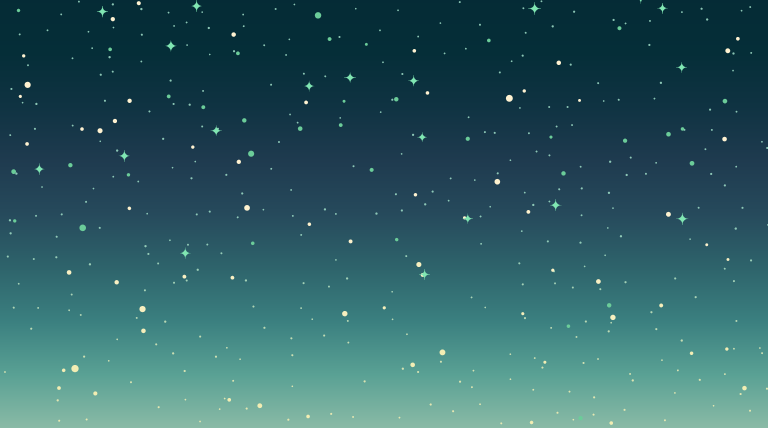
This background is drawn by a Shadertoy shader. Its source:

```glsl
const vec3 MINT = vec3(0.42, 0.80, 0.60);
const vec3 CREAM = vec3(1.00, 0.95, 0.82);
const vec3 PALE_GOLD = vec3(0.95, 0.93, 0.70);
const vec3 DUST_COLOR = vec3(0.60, 0.84, 0.76);
const vec3 SPARKLE_COLOR = vec3(0.50, 0.90, 0.70);

// Lengths are fractions of the canvas height
const float DUST_CELL = 0.060, DUST_RADIUS = 0.0022, DUST_DENSITY = 0.62;
const float DOT_CELL = 0.105, DOT_RADIUS = 0.0044, DOT_DENSITY = 0.50;
const float ORB_CELL = 0.210, ORB_RADIUS = 0.0068, ORB_DENSITY = 0.34;
const float SPARKLE_CELL = 0.190, SPARKLE_RADIUS = 0.0135, SPARKLE_DENSITY = 0.55;

// Sky colours at even steps from the bottom to the top
const int SKY_STEPS = 8;
const vec3 SKY[9] = vec3[9](
    vec3(0.54, 0.73, 0.65), vec3(0.35, 0.63, 0.58), vec3(0.23, 0.50, 0.50),
    vec3(0.18, 0.39, 0.42), vec3(0.15, 0.29, 0.36), vec3(0.12, 0.23, 0.31),
    vec3(0.06, 0.20, 0.26), vec3(0.02, 0.18, 0.22), vec3(0.02, 0.17, 0.21));

float hash(vec2 p) {
    return fract(sin(dot(p, vec2(127.1, 311.7))) * 43758.5);
}

vec3 skyColor(float height) {
    float level = clamp(height, 0.0, 1.0) * float(SKY_STEPS);
    int i = min(int(level), SKY_STEPS - 1);
    return mix(SKY[i], SKY[i + 1], level - float(i));
}

// Four-pointed star bounded by four circular arcs
float sparkleDistance(vec2 p, float radius) {
    vec2 q = abs(p);
    return max(radius - length(q - radius), q.x + q.y - radius);
}

float coverage(float dist) {
    return clamp(0.5 - dist * iResolution.y, 0.0, 1.0);
}

// Offset from the jittered star of this cell, kept clear of the cell borders
vec2 starOffset(vec2 p, vec2 id, float cell, float margin, float seed) {
    vec2 jitter = vec2(hash(id + seed), hash(id + seed + 17.3));
    return p - id * cell - mix(vec2(margin), vec2(cell - margin), jitter);
}

// Round stars: mint and cream above, pale gold near the horizon
vec4 roundStars(vec2 p, float cell, float radius, float density, float seed) {
    vec2 id = floor(p / cell);
    float size = radius * mix(0.75, 1.25, hash(id + seed + 5.1));
    vec2 offset = starOffset(p, id, cell, radius * 1.6, seed);
    float present = step(hash(id + seed + 9.7), density);
    float height = (id.y + 0.5) * cell;
    vec3 warm = mix(PALE_GOLD, CREAM, smoothstep(0.1, 0.6, height));
    float mintShare = mix(0.15, 0.55, smoothstep(0.2, 0.8, height));
    vec3 color = mix(warm, MINT, step(hash(id + seed + 3.9), mintShare));
    return vec4(color, present * coverage(length(offset) - size));
}

float dustMask(vec2 p) {
    vec2 id = floor(p / DUST_CELL);
    float size = DUST_RADIUS * mix(0.8, 1.2, hash(id + 6.4));
    vec2 offset = starOffset(p, id, DUST_CELL, DUST_RADIUS * 2.0, 2.6);
    return step(hash(id + 8.2), DUST_DENSITY) * coverage(length(offset) - size);
}

// Sparkles thin out toward the horizon
float sparkleMask(vec2 p) {
    vec2 id = floor(p / SPARKLE_CELL);
    float height = (id.y + 0.5) * SPARKLE_CELL;
    float density = SPARKLE_DENSITY * smoothstep(0.0, 0.65, height);
    float size = SPARKLE_RADIUS * mix(0.85, 1.1, hash(id + 4.7));
    vec2 offset = starOffset(p, id, SPARKLE_CELL, SPARKLE_RADIUS * 1.2, 31.4);
    return step(hash(id + 12.8), density) * coverage(sparkleDistance(offset, size));
}

void mainImage(out vec4 fragColor, in vec2 fragCoord) {
    vec2 p = fragCoord / iResolution.y;
    vec3 color = skyColor(p.y);

    // Stars from faintest to brightest
    color = mix(color, mix(PALE_GOLD, DUST_COLOR, smoothstep(0.0, 0.5, p.y)), 0.9 * dustMask(p));
    vec4 dots = roundStars(p, DOT_CELL, DOT_RADIUS, DOT_DENSITY, 41.2);
    color = mix(color, dots.rgb, dots.a);
    vec4 orbs = roundStars(p, ORB_CELL, ORB_RADIUS, ORB_DENSITY, 73.5);
    color = mix(color, orbs.rgb, orbs.a);
    color = mix(color, SPARKLE_COLOR, sparkleMask(p));

    fragColor = vec4(color, 1.0);
}
```
